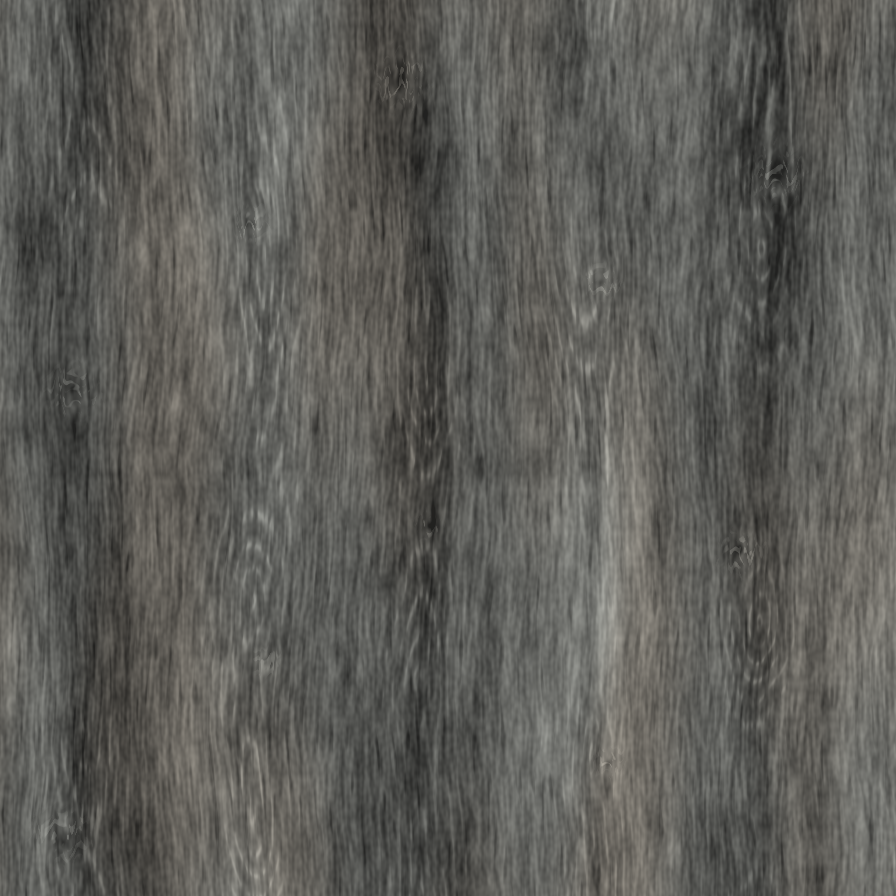
Give the GLSL for this texture, as a WebGL 1 fragment shader.

```glsl
precision highp float;
uniform vec2 u_resolution;

float hash(vec2 p) {
  return fract(sin(dot(p, vec2(127.1, 311.7))) * 43758.5);
}

vec2 gradient(vec2 cell) {
  float angle = 6.2832 * hash(cell);
  return vec2(cos(angle), sin(angle));
}

// Gradient noise, roughly -0.7 to 0.7
float noise(vec2 p) {
  vec2 i = floor(p), f = p - i;
  vec2 s = f * f * f * (f * (f * 6.0 - 15.0) + 10.0);
  vec2 e = vec2(0.0, 1.0);
  float low = mix(dot(gradient(i), f), dot(gradient(i + e.yx), f - e.yx), s.x);
  float high = mix(dot(gradient(i + e), f - e), dot(gradient(i + 1.0), f - 1.0), s.x);
  return mix(low, high, s.y);
}

void main() {
  vec2 uv = gl_FragCoord.xy / u_resolution.y;
  vec2 grain = uv;
  grain.x += 0.022 * noise(uv * vec2(4.0, 2.2)) + 0.005 * noise(uv * vec2(14.0, 9.0) + 5.0);

  // Knots part the grain around them
  float knotCore = 0.0, knotHalo = 0.0;
  for (int i = 0; i < 10; i++) {
    float k = float(i);
    float lane = mod(k * 3.0, 5.0);
    vec2 center = vec2(0.1 + 0.187 * lane + 0.07 * (hash(vec2(k, 3.0)) - 0.5),
                       (k + hash(vec2(k, 8.0))) / 10.0);
    float size = mix(0.007, 0.015, hash(vec2(k, 5.0)));
    vec2 q = (uv - center) / size;
    q += 0.6 * vec2(noise(uv * 60.0), noise(uv * 60.0 + 31.0));
    float spread = exp(-dot(q * vec2(0.5, 0.28), q * vec2(0.5, 0.28)));
    grain.x -= size * 0.7 * spread * q.x / (1.0 + abs(q.x));
    knotCore += exp(-2.5 * dot(q, q));
    knotHalo += exp(-0.35 * dot(q, q));
  }

  // Cathedral figure: each lane slices a wavering trunk lengthwise
  float lanePos = (grain.x - 0.0065) / 0.187;
  float lane = floor(lanePos);
  float across = (fract(lanePos) - 0.5) * 0.187;
  float depth = 0.13 * noise(vec2(lane * 7.3 + 0.4, uv.y * 2.6 + lane * 3.7))
              + 0.012 * noise(uv * vec2(22.0, 7.0) + lane * 4.0);
  float radius = length(vec2(across, depth)) + 0.003 * noise(uv * vec2(45.0, 16.0));
  float ring = 0.5 + 0.5 * sin(radius * 6.2832 * 95.0);
  float figure = exp(-pow(across / 0.042, 2.0))
               * smoothstep(-0.45, 0.3, noise(vec2(lane * 5.1 + 0.5, uv.y * 3.0 + 9.0)));

  // Broad dark and light bands with weathered streaks
  float band = cos(6.2832 * (grain.x - 0.1) / 0.374);
  float tone = 0.383 - 0.052 * band;
  tone += 0.13 * noise(grain * vec2(9.0, 1.7) + 2.0);
  tone += 0.10 * noise(grain * vec2(32.0, 3.5) + 17.0);
  tone += 0.05 * noise(uv * vec2(12.0, 9.0) + 41.0);
  float bleached = smoothstep(0.08, 0.45, noise(grain * vec2(17.0, 3.2) + 63.0));
  tone += 0.09 * bleached * smoothstep(0.3, -0.8, band);
  tone -= 0.035 * exp(-pow(across / 0.022, 2.0));

  // Fine fibres and short open pores
  float fibre = noise(grain * vec2(105.0, 9.0) + 7.0);
  float hair = noise(grain * vec2(230.0, 30.0) + 23.0);
  float speck = noise(uv * vec2(250.0, 120.0) + 51.0);
  tone += 0.10 * fibre + 0.13 * hair + 0.06 * speck;
  tone -= 0.07 * smoothstep(0.2, 0.5, noise(grain * vec2(170.0, 20.0) + 77.0));

  // Growth rings with broken, limed edges
  float limed = smoothstep(-0.2, 0.3, hair + 0.6 * fibre);
  tone += figure * (0.045 * (ring - 0.55) + 0.11 * pow(ring, 5.0) * limed - 0.02);

  // Pale scratches around dark knot cores
  float scratch = smoothstep(0.08, 0.3, noise(uv * vec2(85.0, 120.0) + 3.0 * fibre));
  tone += 0.16 * min(knotHalo, 1.0) * scratch - 0.12 * min(knotCore, 1.0);

  // Grey tint drifting between cool and brown
  float warmth = smoothstep(-0.3, 0.4, noise(grain * vec2(8.0, 2.0) + 90.0));
  vec3 tint = mix(vec3(0.99, 1.0, 0.965), vec3(1.03, 0.995, 0.93), warmth);
  gl_FragColor = vec4(clamp(tone, 0.13, 0.72) * tint, 1.0);
}
```
